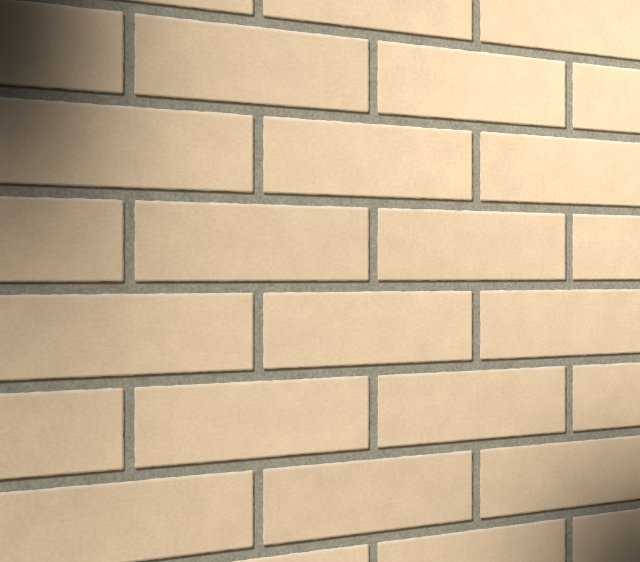
This texture is drawn by a Shadertoy shader. Its source:

```glsl
const vec3 BRICK = vec3(0.90, 0.795, 0.655);
const vec3 MORTAR = vec3(0.61, 0.585, 0.515);
const vec3 HIGHLIGHT = vec3(1.0, 0.95, 0.86);
const vec3 SHADOW = vec3(0.30, 0.26, 0.20);
const vec2 PITCH = vec2(2.76, 1.0);    // brick plus joint, in courses
const vec2 JOINT = vec2(0.11, 0.13);   // joint widths, in courses

float hash(vec2 p) {
    vec3 q = fract(vec3(p.xyx) * 0.1031);
    q += dot(q, q.yzx + 33.33);
    return fract((q.x + q.y) * q.z);
}

vec2 gradient(vec2 cell) {
    float angle = 6.2832 * hash(cell);
    return vec2(cos(angle), sin(angle));
}

float gradientNoise(vec2 p) {
    vec2 i = floor(p), f = fract(p);
    vec2 s = f * f * f * (f * (f * 6.0 - 15.0) + 10.0);
    vec2 e = vec2(1.0, 0.0);
    float bottom = mix(dot(gradient(i), f), dot(gradient(i + e), f - e), s.x);
    float top = mix(dot(gradient(i + e.yx), f - e.yx),
                    dot(gradient(i + 1.0), f - 1.0), s.x);
    return mix(bottom, top, s.y);
}

float fractalNoise(vec2 p, int octaves) {
    float sum = 0.0, gain = 1.0;
    for (int i = 0; i < octaves; i++) {
        sum += gain * gradientNoise(p);
        p = p * 2.03 + 17.1;
        gain *= 0.6;
    }
    return sum;
}

float roundedBox(vec2 p, vec2 halfSize, float radius) {
    vec2 d = abs(p) - halfSize + radius;
    return length(max(d, 0.0)) + min(max(d.x, d.y), 0.0) - radius;
}

float spot(vec2 p, vec2 center, vec2 radius) {
    vec2 d = (p - center) / radius;
    return exp(-dot(d, d));
}

// 1 at the border, fading to 0 at the given width inside
float rim(float inset, float width) {
    return 1.0 - smoothstep(0.0, width, inset);
}

// Height of one course on the canvas; it shrinks towards the right
float courseHeight(float x) {
    return 0.176 - 0.0459 * x;
}

// Canvas to receding wall: x in half bricks, y in courses
vec2 projectToWall(vec2 p) {
    return vec2((p.x - 0.2018) / (0.22674 - 0.0617 * p.x),
                (p.y - 0.4867 - 0.0074 * p.x) / courseHeight(p.x));
}

float lighting(vec2 p) {
    float light = 0.98;
    light -= 0.70 * spot(p, vec2(-0.03, 1.0), vec2(0.21, 0.38));
    light -= 0.15 * spot(p, vec2(0.0, 0.45), vec2(0.25, 0.6));
    light -= 0.66 * spot(p, vec2(1.04, -0.04), vec2(0.20, 0.23));
    light += 0.18 * spot(p, vec2(0.97, 0.88), vec2(0.42, 0.45));
    return light;
}

vec3 brickColor(vec2 local, vec2 halfSize, vec2 surface, vec2 id) {
    float grain = fractalNoise(surface * vec2(22.0, 28.0), 2);
    float blotch = fractalNoise(surface * 2.5, 3);
    float tint = hash(id + 41.0) - 0.5;
    vec3 color = BRICK * (1.0 + 0.035 * grain + 0.03 * blotch + 0.04 * tint);

    // Lit upper and left edges, dim lower and right edges
    vec2 upperRight = halfSize - local, lowerLeft = halfSize + local;
    float wear = 0.6 + 0.5 * gradientNoise(surface * vec2(5.0, 2.0));
    color = mix(color, HIGHLIGHT, wear * rim(upperRight.y, 0.05));
    color = mix(color, HIGHLIGHT, 0.25 * rim(lowerLeft.x, 0.03));
    color *= 1.0 - 0.30 * rim(lowerLeft.y, 0.03);
    return color * (1.0 - 0.25 * rim(upperRight.x, 0.03));
}

vec3 mortarColor(vec2 local, vec2 halfSize, vec2 surface, float blur) {
    float grit = fractalNoise(surface * 24.0, 2);
    float stain = fractalNoise(surface * 4.0, 2);
    vec3 color = MORTAR * (1.0 + 0.13 * grit + 0.08 * stain);

    // Shadow falling down and to the right of each brick
    float shade = roundedBox(local - vec2(0.012, -0.026), halfSize, 0.02);
    return mix(color, SHADOW, 0.85 * (1.0 - smoothstep(-blur, blur, shade)));
}

void mainImage(out vec4 fragColor, in vec2 fragCoord) {
    vec2 uv = fragCoord / iResolution.xy;
    vec2 wall = projectToWall(uv);
    vec2 surface = wall * vec2(0.5 * PITCH.x, 1.0);
    float pixel = 1.0 / (iResolution.y * courseHeight(uv.x));

    // Running bond: every other course moves by half a brick
    float course = floor(wall.y);
    vec2 bond = vec2(0.5 * (wall.x + course), wall.y);
    vec2 local = (fract(bond) - 0.5) * PITCH;
    vec2 halfSize = 0.5 * (PITCH - JOINT);

    float wobble = 0.008 * fractalNoise(surface * 9.0, 2);
    float edge = roundedBox(local, halfSize, 0.02) + wobble;
    float coverage = 1.0 - smoothstep(-0.7 * pixel, 0.7 * pixel, edge);

    vec3 mortar = mortarColor(local, halfSize, surface, 0.008 + 0.5 * pixel);
    vec3 brick = brickColor(local, halfSize, surface, floor(bond));
    vec3 color = mix(mortar, brick, coverage) * lighting(uv);
    fragColor = vec4(clamp(color, 0.0, 1.0), 1.0);
}
```
